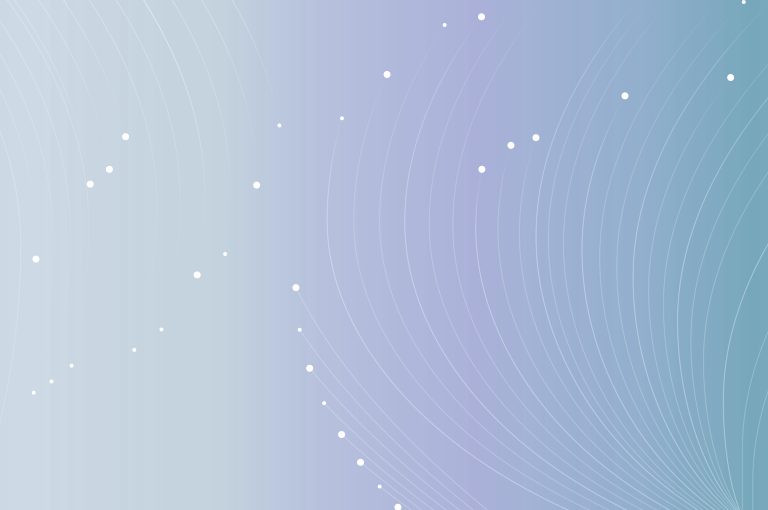
Write a WebGL 2 fragment shader that draws this background.

```glsl
#version 300 es
precision highp float;
// A pale blue, lilac and teal gradient crossed by fine white arcs tipped with dots.
// Three families of parabolic arcs are spaced by polynomials of their index:
// a wide fan gathering at lower right, a low fan, and arcs bulging at upper left.
uniform vec2 u_resolution;
out vec4 fragColor;

// Depth at which each arc ends in a dot: negative for a small dot, 0 for none.
const float FAN_TIPS[24] = float[24](
  -0.232, 0.146, -0.049, 0.033, 0.0, 0.0, 0.332, 0.285, 0.27, 0.0, 0.0, 0.0,
  0.188, 0.0, -0.004, 0.0, 0.152, 0.0, 0.0, 0.0, 0.0, 0.0, 0.0, 0.0);
const float LEFT_TIPS[14] = float[14](
  -0.246, 0.363, -0.498, 0.539, -0.646, -0.686, 0.268, 0.332, 0.361,
  -0.717, -0.748, -0.77, 0.508, 2.0);

float hash(float n) { return fract(sin(n * 91.7) * 4375.5); }

// Horizontal gradient, u from 0 at the left to 1 at the right
vec3 backdrop(float u) {
  vec3 c = mix(vec3(0.805, 0.85, 0.9), vec3(0.768, 0.828, 0.868), smoothstep(0.0, 0.27, u));
  c = mix(c, vec3(0.72, 0.762, 0.866), clamp((u - 0.28) / 0.12, 0.0, 1.0));
  c = mix(c, vec3(0.668, 0.692, 0.848), clamp((u - 0.4) / 0.22, 0.0, 1.0));
  c = mix(c, vec3(0.638, 0.7, 0.838), clamp((u - 0.62) / 0.07, 0.0, 1.0));
  c = mix(c, vec3(0.575, 0.687, 0.803), clamp((u - 0.69) / 0.14, 0.0, 1.0));
  c = mix(c, vec3(0.468, 0.658, 0.735), clamp((u - 0.83) / 0.15, 0.0, 1.0));
  return c + 0.006 * (hash(floor(u * 90.0)) - 0.5);
}

// Each arc gives x for a depth measured down from the top edge
float fanArc(float i, float depth) {
  float dip = smoothstep(8.0, 11.0, i) * (1.0 - smoothstep(20.0, 22.0, i));
  float bulge = 0.639 + 0.0527 * i - 0.00072 * i * i - 0.031 * dip;
  float vertex = 0.43 + 0.469 * exp2((bulge - 1.455) * 9.31);
  float foot = max(bulge, 1.445 - 0.517 * (1.445 - bulge) * (1.445 - bulge));
  float h = depth - vertex;
  float t = h / (1.0 - vertex);
  float below = (foot - bulge) * t * t * (0.85 + 0.15 * t * t * t * t);
  float above = mix(0.72, 0.92, min(i / 3.0, 1.0)) * h * h;
  return bulge + (h > 0.0 ? below : above);
}

float leftArc(float i, float depth) {
  float bulge = 0.555 - 0.0547 * i + 0.00098 * i * i + 0.031 * step(8.5, i);
  float h = depth - 0.352 - 0.0098 * i;
  return bulge - (h > 0.0 ? 0.666 - 0.0256 * i : 0.82) * h * h;
}

float lowTip(float i) { return 0.564 + 0.086 * i - 0.0035 * i * i; }

float lowArc(float i, float depth) {
  float drop = lowTip(i) - 0.564;
  float s = depth - lowTip(i);
  return 0.578 + 1.075 * drop * drop + (0.5 + 2.05 * drop) * s + 0.82 * s * s;
}

// Thin line; xNext is the arc's x a small step of 0.001 further down
float stroke(float x, float arcX, float xNext) {
  float slope = (xNext - arcX) / 0.001;
  float dist = abs(x - arcX) / sqrt(1.0 + slope * slope);
  return 1.0 - smoothstep(0.0, 0.0008 + 0.7 / u_resolution.y, dist);
}

float dot2d(vec2 p, vec2 center, bool small) {
  float edge = 0.6 / u_resolution.y;
  float radius = small ? 0.0038 : 0.0068;
  return 1.0 - smoothstep(radius - edge, radius + edge, distance(p, center));
}

void main() {
  vec2 uv = gl_FragCoord.xy / u_resolution;
  vec2 p = vec2(uv.x * 1.5, 1.0 - uv.y);
  vec3 color = backdrop(uv.x);
  float dots = 0.0;

  // Wide fan, every third arc brighter, all fading upward
  for (int n = 0; n < 24; n++) {
    float i = float(n);
    float tip = abs(FAN_TIPS[n]);
    float line = stroke(p.x, fanArc(i, p.y), fanArc(i, p.y + 0.001));
    float glow = (n % 3 == 0 ? 0.36 : 0.22) * mix(0.5, 1.0, smoothstep(0.0, 0.55, p.y));
    color = mix(color, vec3(0.92, 0.96, 1.0), line * glow * smoothstep(tip, tip + 0.15, p.y + 0.02));
    if (tip > 0.0) dots = max(dots, dot2d(p, vec2(fanArc(i, tip), tip), FAN_TIPS[n] < 0.0));
  }

  // Low fan running from its dots to the bottom edge
  for (int n = 0; n < 8; n++) {
    float i = float(n);
    float tip = lowTip(i);
    float line = stroke(p.x, lowArc(i, p.y), lowArc(i, p.y + 0.001));
    color = mix(color, vec3(0.92, 0.96, 1.0), line * 0.25 * step(tip, p.y));
    bool small = abs(fract(i * 0.4) - 0.3) < 0.15;
    dots = max(dots, dot2d(p, vec2(lowArc(i, tip), tip), small));
  }

  // Faint arcs at upper left, dimming toward their dots
  for (int n = 0; n < 14; n++) {
    float i = float(n);
    float tip = abs(LEFT_TIPS[n]);
    float line = stroke(p.x, leftArc(i, p.y), leftArc(i, p.y + 0.001));
    float glow = (n == 3 ? 0.45 : 0.26) * (1.0 - smoothstep(0.0, 1.0, p.y / tip));
    color = mix(color, vec3(0.95, 0.98, 1.0), line * glow);
    dots = max(dots, dot2d(p, vec2(leftArc(i, tip), tip), LEFT_TIPS[n] < 0.0));
  }

  fragColor = vec4(mix(color, vec3(1.0), dots), 1.0);
}
```
